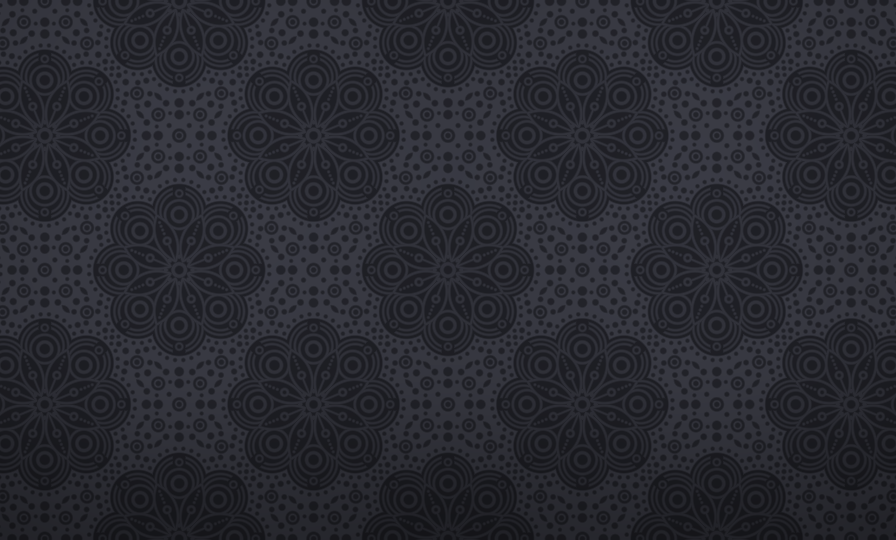
Write a WebGL 2 fragment shader that draws this pattern.

```glsl
#version 300 es
precision highp float;

uniform vec2 u_resolution;
out vec4 outColor;

const float TAU = 6.2831853;
const float REPEATS_ACROSS = 3.3333;
const vec3 GROUND = vec3(0.217, 0.221, 0.256);
const vec3 INK = vec3(0.115, 0.118, 0.140);

float disc(vec2 p, float radius) { return length(p) - radius; }

float ring(vec2 p, float radius, float width) {
  return abs(length(p) - radius) - 0.5 * width;
}

float segment(vec2 p, float from, float to, float width) {
  return length(vec2(p.x - clamp(p.x, from, to), p.y)) - 0.5 * width;
}

// Pointed leaf along x, centred on the origin
float leaf(vec2 p, float halfLength, float halfWidth) {
  float r = (halfLength * halfLength + halfWidth * halfWidth) / (2.0 * halfWidth);
  return length(vec2(p.x, abs(p.y) + r - halfWidth)) - r;
}

float coverage(float d, float soft) { return clamp(0.5 - d / soft, 0.0, 1.0); }

// Offset from the nearest point of a centred square lattice
vec2 nearestCentre(vec2 p) {
  vec2 a = p - round(p);
  vec2 b = p - 0.5 - round(p - 0.5);
  return dot(a, a) < dot(b, b) ? a : b;
}

// Folds the plane into one of count sectors; x runs along its axis
vec2 sector(vec2 p, float count, float turn) {
  float angle = atan(p.y, p.x) - turn;
  float stepAngle = TAU / count;
  angle -= stepAngle * round(angle / stepAngle);
  return length(p) * vec2(cos(angle), sin(angle));
}

vec2 polar(float radius, float degreesAngle) {
  float a = radians(degreesAngle);
  return radius * vec2(cos(a), sin(a));
}

// Light line work inside the flower
float flowerLines(vec2 f, vec2 petal, vec2 gap, vec2 lobe) {
  vec2 eye = petal - vec2(0.206, 0.0);
  float pod = leaf(gap - vec2(0.127, 0.0), 0.092, 0.037);

  // Shoulder stripes and bulb of each petal, kept outside the pods
  float stripes = min(ring(lobe, 0.070, 0.009), ring(lobe, 0.087, 0.009));
  stripes = max(stripes, 0.024 - abs(petal.y));
  stripes = max(stripes, 0.205 - length(f));
  float d = max(min(stripes, ring(eye, 0.053, 0.010)), -pod);
  d = min(d, abs(pod) - 0.005);

  // Bullseye and petal tip
  d = min(d, ring(eye, 0.026, 0.013));
  d = min(d, ring(petal - vec2(0.285, 0.0), 0.012, 0.008));

  // Stem, bud and dotted tail
  d = min(d, segment(gap, 0.040, 0.105, 0.008));
  d = min(d, ring(gap - vec2(0.117, 0.0), 0.012, 0.010));
  float tail = 0.146 + 0.015 * clamp(round((gap.x - 0.146) / 0.015), 0.0, 3.0);
  d = min(d, disc(gap - vec2(tail, 0.0), 0.0052));

  // Heart of the flower
  d = min(d, ring(f, 0.023, 0.014));
  return min(d, disc(petal - vec2(0.050, 0.0), 0.009));
}

// Dots, rings and seeds in the space between flowers
float fillerDots(vec2 v, vec2 gap, vec2 lobe) {
  vec2 axis = sector(v, 4.0, 0.0);
  vec2 diagonal = sector(v, 4.0, TAU / 8.0);
  vec2 wedge = vec2(axis.x, abs(axis.y));

  float d = min(disc(v, 0.010), ring(v, 0.021, 0.011));
  for (int i = 0; i < 2; i++) {
    float k = float(i);
    vec2 eye = diagonal - vec2(0.110 + 0.112 * k, 0.0);
    d = min(d, disc(axis - vec2(0.078 + 0.044 * k, 0.0), 0.0175));
    d = min(d, min(disc(eye, 0.010), ring(eye, 0.021, 0.010)));
    d = min(d, disc(diagonal - vec2(0.053 + 0.113 * k, 0.0), 0.009 + 0.004 * k));
    d = min(d, disc(wedge - polar(0.090 + 0.040 * k, 22.0), 0.007 + 0.005 * k));
    d = min(d, disc(wedge - polar(0.190 + 0.060 * k, 35.0 + 3.0 * k), 0.010));
  }
  for (int i = 0; i < 3; i++) {
    float k = float(i);
    d = min(d, disc(diagonal - vec2(0.3536 - 0.036 * k, 0.0), 0.009 + 0.0015 * k));
  }
  vec2 seed = sector(wedge - polar(0.165, 28.3), 1.0, radians(45.0));
  d = min(d, leaf(seed, 0.020, 0.009));

  // Beads following the petal rims and filling the notches
  vec2 bead = sector(lobe, 24.0, TAU / 48.0);
  d = min(d, disc(bead - vec2(0.118, 0.0), 0.0075));
  return min(d, disc(gap - vec2(0.320, 0.0), 0.011));
}

// Soft light from above, falling off to the edges and the bottom
float lighting(vec2 uv) {
  vec2 q = (uv - vec2(0.5, 0.66)) * vec2(0.8, 0.95);
  float glow = 1.05 - 0.5 * dot(q, q) - 0.16 * smoothstep(0.35, 0.0, uv.y);
  return glow - 0.03 * cos(TAU * 1.6 * (uv.x - 0.5));
}

void main() {
  vec2 uv = gl_FragCoord.xy / u_resolution;
  float pixel = REPEATS_ACROSS / u_resolution.x;
  vec2 p = (gl_FragCoord.xy - 0.5 * u_resolution) * pixel;
  float soft = max(1.3 * pixel, 0.006);

  vec2 flower = nearestCentre(p);
  vec2 space = nearestCentre(p + vec2(0.5, 0.0));
  vec2 petal = sector(flower, 8.0, 0.0);
  vec2 gap = sector(flower, 8.0, TAU / 16.0);
  vec2 lobe = petal - vec2(0.218, 0.0);

  float body = min(disc(lobe, 0.102), disc(flower, 0.2));
  float inside = coverage(body, soft);
  float dots = coverage(fillerDots(space, gap, lobe), soft) * (1.0 - inside);
  float lines = coverage(flowerLines(flower, petal, gap, lobe), soft) * inside;

  vec3 color = mix(GROUND, INK, max(inside, 0.85 * dots));
  color = mix(color, GROUND, 0.72 * lines);
  outColor = vec4(color * lighting(uv), 1.0);
}
```
